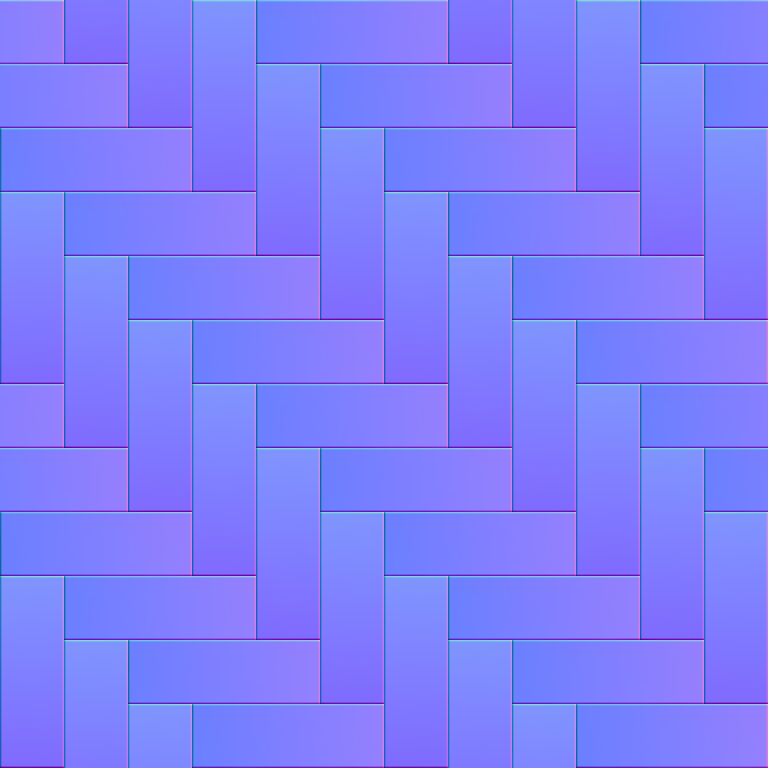
Give the GLSL for this texture map, as a Shadertoy shader.

```glsl
// Tangent-space normal map of a herringbone floor of 1x3 planks with thin bevels.

const float CELLS = 12.0;          // plank widths across the canvas
const float PLANK_LENGTH = 3.0;    // plank length in plank widths
const float BEVEL_WIDTH = 0.021;   // in plank widths
const float BEVEL_SLOPE = 0.72;    // sideways normal on the bevel
const float PLANK_TILT = 0.165;    // sideways normal at the plank ends
const float WAVE_TILT = 0.008;     // faint unevenness of the faces
const float BEVEL_WEAR = 0.12;     // variation of bevel steepness
const float GROOVE_SHADE = 0.16;   // darkening on the lower and left bevels

// Layered sines, periodic over the canvas, roughly -1..1.
float waves(vec2 uv) {
    vec2 t = uv * 6.2831853;
    return 0.5 * sin(3.0 * t.x + 5.0 * t.y)
         + 0.3 * sin(11.0 * t.x - 7.0 * t.y + 1.3)
         + 0.2 * sin(17.0 * t.x + 23.0 * t.y + 2.1);
}

// Finds the position inside the plank under p, and the plank's size.
void herringbone(vec2 p, out vec2 local, out vec2 size) {
    vec2 cell = floor(p);
    float part = mod(cell.x + cell.y + PLANK_LENGTH, 2.0 * PLANK_LENGTH);
    bool lying = part < PLANK_LENGTH - 0.5;
    vec2 offset = lying ? vec2(part, 0.0) : vec2(0.0, part - PLANK_LENGTH);
    local = p - cell + offset;
    size = lying ? vec2(PLANK_LENGTH, 1.0) : vec2(1.0, PLANK_LENGTH);
}

// Antialiased coverage of a bevel strip at distance d from the plank edge.
vec2 bevelMask(vec2 d, vec2 pixel) {
    return clamp((BEVEL_WIDTH - d) / pixel + 0.5, 0.0, 1.0);
}

void mainImage(out vec4 fragColor, in vec2 fragCoord) {
    vec2 uv = fragCoord / iResolution.xy;
    vec2 pixel = CELLS / iResolution.xy;
    vec2 local, size;
    herringbone(uv * CELLS, local, size);

    // Broad curve along each plank
    vec2 longAxis = step(1.5, size);
    vec2 slope = longAxis * (2.0 * local / size - 1.0) * PLANK_TILT;
    float uneven = waves(uv);
    slope += WAVE_TILT * uneven * vec2(1.0, -0.6);

    // Steep bevels facing outward on all four sides
    vec2 lowEdge = bevelMask(local, pixel);
    vec2 highEdge = bevelMask(size - local, pixel);
    float steepness = BEVEL_SLOPE * (1.0 + BEVEL_WEAR * uneven);
    slope += (highEdge * 0.72 - lowEdge) * steepness;
    slope /= max(1.0, length(slope) / 0.95);

    // Encode the normal, with a slight shade in the grooves
    vec3 normal = vec3(slope, sqrt(1.0 - dot(slope, slope)));
    vec3 color = 0.5 + 0.5 * normal;
    color *= 1.0 - GROOVE_SHADE * max(lowEdge.x, lowEdge.y);
    fragColor = vec4(color, 1.0);
}
```
